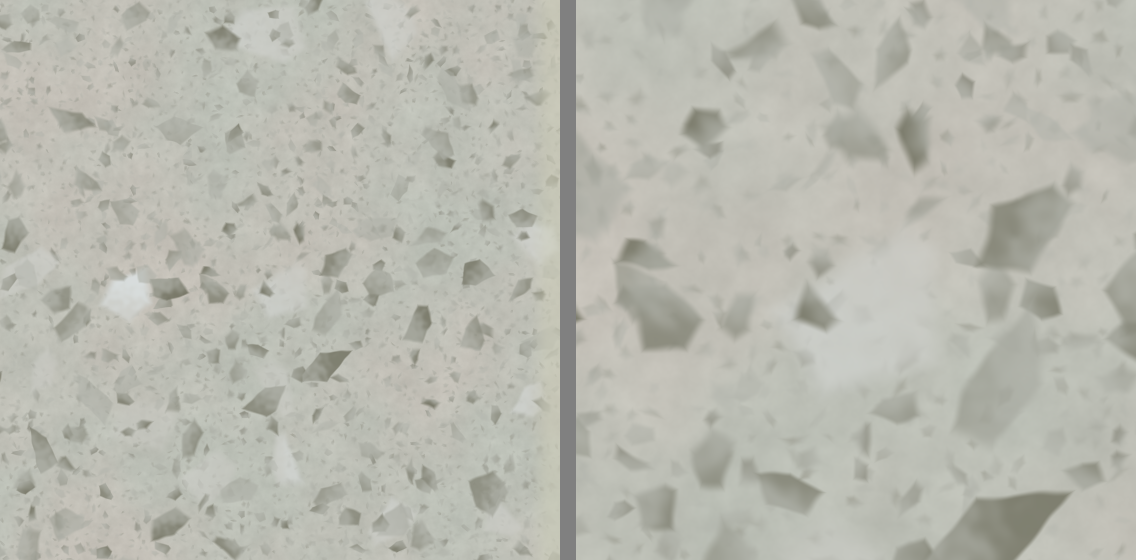
Left: the whole. Right: its middle third, enlarged.
A Shadertoy shader for this texture:

```glsl
// Polished quartz composite: a pale warm-grey resin filled with angular chips.
// Each layer scatters random convex polygons over a jittered grid, from soft
// white stones to grey-olive shards and fine specks, above gradient noise.

const float TAU = 6.2831853;

vec3 hash3(vec2 cell, float seed) {
    vec3 p = fract(vec3(cell.xyx + seed * 17.31) * vec3(0.1031, 0.1030, 0.0973));
    p += dot(p, p.yxz + 33.33);
    return fract((p.xxy + p.yxx) * p.zyx);
}

float gradDot(vec2 cell, vec2 offset) {
    float a = TAU * hash3(cell, 3.7).x;
    return dot(vec2(cos(a), sin(a)), offset);
}

float gradientNoise(vec2 p) {
    vec2 i = floor(p), f = fract(p);
    vec2 u = f * f * f * (f * (f * 6.0 - 15.0) + 10.0);
    vec2 e = vec2(1.0, 0.0);
    return mix(mix(gradDot(i, f), gradDot(i + e, f - e), u.x),
               mix(gradDot(i + e.yx, f - e.yx), gradDot(i + 1.0, f - 1.0), u.x), u.y);
}

float fbm(vec2 p) {
    float sum = 0.0, gain = 0.6;
    for (int i = 0; i < 4; i++) {
        sum += gain * gradientNoise(p);
        p = mat2(1.6, 1.2, -1.2, 1.6) * p + 7.3;
        gain *= 0.55;
    }
    return sum;
}

// Signed distance to a random five-sided convex chip of about unit radius
float chipDistance(vec2 p, vec2 cell, float seed) {
    float d = -10.0;
    for (int i = 0; i < 5; i++) {
        vec3 h = hash3(cell, seed + 1.3 + float(i) * 2.1);
        float a = TAU * (float(i) + 0.65 * h.x) / 5.0;
        d = max(d, dot(p, vec2(cos(a), sin(a))) - 0.6 - 0.55 * h.y);
    }
    return d;
}

// Blends one layer of chips over the colour; radius and blur in canvas units
vec3 scatterChips(vec3 color, vec2 uv, float cells, float seed, float share,
                  float radius, float blur, float strength, vec3 paleTint, vec3 deepTint) {
    vec2 home = floor(uv * cells);
    for (int y = -1; y <= 1; y++)
    for (int x = -1; x <= 1; x++) {
        vec2 cell = home + vec2(x, y);
        vec3 place = hash3(cell, seed);
        if (place.z > share) continue;
        vec3 form = hash3(cell, seed + 0.37);
        vec3 look = hash3(cell, seed + 0.71);

        // Local frame: turned, scaled and stretched
        float size = radius * mix(0.65, 1.25, form.y);
        vec2 p = (uv - (cell + 0.12 + 0.76 * place.xy) / cells) / size;
        float c = cos(TAU * form.x), s = sin(TAU * form.x);
        float stretch = mix(1.0, 1.5, form.z);
        p = mat2(c, s, -s, c) * p * vec2(1.0 / stretch, stretch);

        // Translucent body, deeper towards one side
        float d = chipDistance(p, cell, seed) * size;
        float softness = blur * mix(0.7, 1.8, look.z);
        float body = 1.0 - smoothstep(-softness, softness, d);
        float side = dot(p, vec2(cos(TAU * look.y), sin(TAU * look.y)));
        float depth = smoothstep(-0.9, 1.0, side + 0.8 * gradientNoise(uv * 75.0));
        vec3 tint = mix(paleTint, deepTint, look.x * mix(0.3, 1.0, depth));
        color = mix(color, tint, body * strength * mix(0.5, 1.0, look.x));
    }
    return color;
}

void mainImage(out vec4 fragColor, in vec2 fragCoord) {
    vec2 uv = fragCoord / iResolution.xy;

    // Resin: slow warm and cool drift with fine mottling
    float drift = fbm(uv * 3.0 + 4.0);
    vec3 color = mix(vec3(0.735, 0.752, 0.715), vec3(0.768, 0.752, 0.718),
                     smoothstep(-0.35, 0.35, drift));
    color += 0.045 * fbm(uv * 13.0) + 0.04 * fbm(uv * 55.0 + 9.0);

    vec2 bent = uv + 0.003 * vec2(gradientNoise(uv * 45.0), gradientNoise(uv * 45.0 + 31.0));
    vec3 paleGrey = vec3(0.70, 0.71, 0.68);
    vec3 olive = vec3(0.45, 0.45, 0.385);

    // Specks and small shards
    color = scatterChips(color, bent, 75.0, 11.0, 0.5, 0.0032, 0.0018, 0.6, paleGrey, vec3(0.59, 0.59, 0.54));
    color = scatterChips(color, bent, 40.0, 23.0, 0.42, 0.0062, 0.002, 0.75, paleGrey, vec3(0.52, 0.52, 0.47));

    // White stones, blurred under the surface
    color = scatterChips(color, bent, 5.0, 37.0, 0.55, 0.041, 0.007, 0.95, vec3(0.79, 0.79, 0.765), vec3(0.85, 0.87, 0.87));

    // Medium and large chips
    color = scatterChips(color, bent, 20.0, 41.0, 0.4, 0.0125, 0.0022, 0.9, paleGrey, olive);
    color = scatterChips(color, bent, 11.0, 59.0, 0.52, 0.0235, 0.0026, 0.92, paleGrey, olive);

    // Pale yellowish band along the right edge
    color = mix(color, vec3(0.80, 0.80, 0.72), 0.55 * smoothstep(0.94, 0.985, uv.x));

    fragColor = vec4(color, 1.0);
}
```
